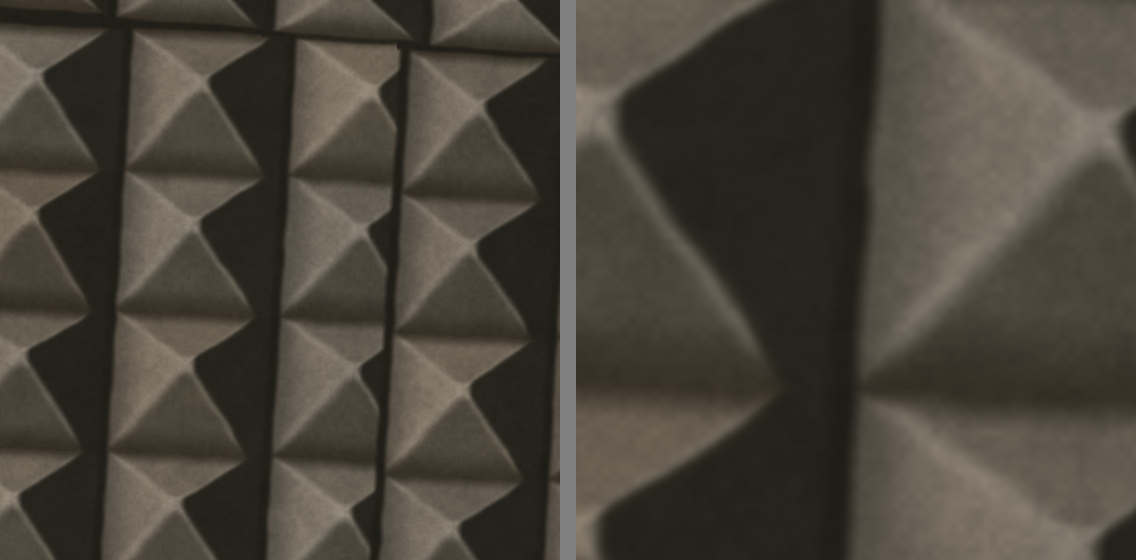
Left, the full canvas; right, a detail of the centre.
A Shadertoy shader for this texture:

```glsl
const vec3 GAP = vec3(0.125, 0.118, 0.092);
const vec3 SHADE = vec3(0.142, 0.136, 0.108);
const vec3 CREASE = vec3(0.215, 0.190, 0.150);
const vec3 FRONT = vec3(0.295, 0.272, 0.228);
const vec3 FRONT_LIT = vec3(0.405, 0.375, 0.325);
const vec3 TOP = vec3(0.400, 0.366, 0.315);
const vec3 SIDE = vec3(0.475, 0.435, 0.380);
const vec3 RIDGE = vec3(0.560, 0.520, 0.465);

float hash(vec2 p) {
    vec3 q = fract(vec3(p.xyx) * 0.1031);
    q += dot(q, q.yzx + 33.33);
    return fract((q.x + q.y) * q.z);
}

float noise(vec2 p) {
    vec2 i = floor(p), f = fract(p);
    f = f * f * (3.0 - 2.0 * f);
    return mix(mix(hash(i), hash(i + vec2(1, 0)), f.x),
               mix(hash(i + vec2(0, 1)), hash(i + vec2(1, 1)), f.x), f.y);
}

// Coordinates along the two edges of a slanted cell
vec2 toCell(vec2 p, vec2 origin, vec2 across, vec2 down) {
    return inverse(mat2(across, down)) * (p - origin);
}

// Four-sided pyramid on the unit cell; beyond x = 1 it stays in shade
vec3 pyramid(vec2 q, vec2 apex, vec3 front) {
    // Plane heights: left, right, top, front; the lowest one is visible
    vec4 h = vec4(q, 1.0 - q).xzyw / vec4(apex, 1.0 - apex).xzyw;
    float sides = min(h.x, h.y), ends = min(h.z, h.w);
    float height = min(sides, ends);
    vec4 w = exp(-42.0 * (h - height));
    w /= w.x + w.y + w.z + w.w;

    // Faces darken towards the creases between neighbours
    vec3 left = SIDE * mix(0.68, 1.0, smoothstep(-0.02, 0.28, q.x));
    left = mix(left, RIDGE, 0.35 * smoothstep(0.5, 1.0, height));
    vec3 top = mix(CREASE, TOP, smoothstep(-0.01, 0.10, q.y));
    vec3 face = mix(CREASE, front, smoothstep(0.0, 0.22, 1.0 - q.y));
    vec3 col = w.x * left + w.y * SHADE + w.z * top + w.w * face;

    // Worn ridges and tip
    float split = abs(sides - ends);
    float width = h.x < h.y ? 0.10 : 0.065;
    float ridge = exp(-split * split / (width * width));
    ridge *= smoothstep(0.0, 0.25, height);
    float strength = h.x < h.y ? 0.55 : 0.42;
    col = mix(col, RIDGE, strength * ridge);
    return mix(col, RIDGE, 0.75 * smoothstep(0.82, 0.96, height));
}

// Paints one column, with its shadow, over what lies to its right
vec3 paintColumn(vec3 under, vec2 cell, vec2 apex, vec3 front, float seed) {
    vec2 id = vec2(seed, floor(cell.y) + 20.0);
    vec2 wobble = vec2(hash(id), hash(id + 7.3)) - 0.5;
    vec3 stone = pyramid(vec2(cell.x, fract(cell.y)), apex + 0.03 * wobble, front);
    stone *= 1.0 + 0.10 * wobble.y + 0.03 * wobble.x * vec3(1.0, 0.0, -1.0);
    vec3 col = mix(under, GAP, smoothstep(-0.085, -0.035, cell.x));
    return mix(col, stone, smoothstep(-0.018, 0.035, cell.x));
}

void mainImage(out vec4 fragColor, in vec2 fragCoord) {
    vec2 uv = fragCoord / iResolution.xy;
    vec2 p = vec2(uv.x, 1.0 - uv.y);
    p += 0.004 * (vec2(noise(p * 28.0), noise(p * 28.0 + 50.0)) - 0.5);
    vec2 down = vec2(-0.0152, 0.2513);
    vec3 col = GAP;

    // Main panel: the fourth column overlaps the third
    for (int i = 0; i < 5; i++) {
        float n = float(i);
        vec2 origin = vec2(-0.072, 0.292) + n * vec2(0.293, 0.0104);
        origin += step(3.0, n) * vec2(-0.0911, 0.0195);
        vec2 cell = toCell(p, origin, vec2(0.250, 0.0125), down);
        vec2 apex = vec2(n == 2.0 ? 0.56 : 0.515, 0.33 + 0.011 * n);
        vec3 column = paintColumn(col, cell, apex, FRONT, n + 1.0);
        float below = smoothstep(-1.025, -0.99, cell.y);
        col = mix(col, mix(GAP, column, below), step(-0.085, cell.x));
    }

    // Upper panel, tilted and seen at a flatter angle
    vec3 upper = GAP;
    float seam = 0.0;
    for (int i = 0; i < 5; i++) {
        float n = float(i);
        vec2 origin = vec2(-0.072, 0.008) + n * vec2(0.280, 0.0247);
        vec2 cell = toCell(p, origin, vec2(0.254, 0.017), down);
        vec3 front = mix(FRONT, FRONT_LIT, 0.35 + 0.2 * n);
        upper = paintColumn(upper, cell, vec2(0.53, 0.61), front, n + 11.0);
        seam = mix(seam, cell.y, step(-0.085, cell.x));
    }
    col = mix(col, GAP, 0.8 * (1.0 - smoothstep(0.015, 0.05, seam)));
    col = mix(col, upper, 1.0 - smoothstep(-0.02, 0.012, seam));

    // Mottled surface and fine grain
    float mottle = noise(p * 24.0) - 0.5;
    float grain = noise(p * 95.0) + noise(p * 210.0) - 1.0;
    col *= 1.0 + 0.09 * mottle + 0.075 * grain;
    fragColor = vec4(clamp(col, 0.0, 1.0), 1.0);
}
```
